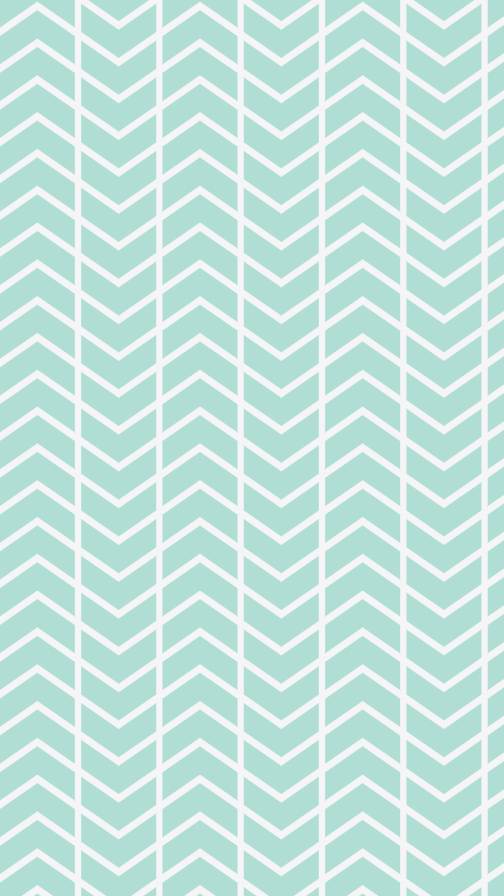
A Shadertoy shader for this pattern:

```glsl
const vec3 MINT = vec3(0.69, 0.87, 0.83);
const vec3 OFF_WHITE = vec3(0.96, 0.96, 0.968);

// All lengths are fractions of the canvas width.
const float COLUMN_WIDTH = 0.16134;
const float FIRST_BAR_X = 0.1548;
const float BAR_WIDTH = 0.0125;
const float ROW_HEIGHT = 0.07303;
const float PEAK_Y = 1.1088;
const float CHEVRON_DROP = 0.1118;
const float CHEVRON_WIDTH = 0.0140;

// Distance to the nearest multiple of period.
float repeatDistance(float x, float period) {
    return abs(x - period * round(x / period));
}

// Antialiased coverage of a stroke, given the distance to its centre line.
float strokeMask(float dist, float width, float pixel) {
    return 1.0 - smoothstep(-0.75 * pixel, 0.75 * pixel, dist - 0.5 * width);
}

// Vertical bars between the columns.
float barDistance(float x, float firstX, float spacing) {
    return repeatDistance(x - firstX, spacing);
}

// Stacked zigzags, with alternating peaks and valleys at column centres.
float chevronDistance(vec2 p, vec2 peak, float columnWidth, float drop, float rowHeight) {
    float slope = drop / columnWidth;
    float zigzag = slope * repeatDistance(p.x - peak.x, 2.0 * columnWidth);
    float vertical = repeatDistance(p.y - peak.y + zigzag, rowHeight);
    return vertical / sqrt(1.0 + slope * slope);
}

void mainImage(out vec4 fragColor, in vec2 fragCoord) {
    float pixel = 1.0 / iResolution.x;
    vec2 p = fragCoord * pixel;
    vec2 peak = vec2(FIRST_BAR_X - 0.5 * COLUMN_WIDTH, PEAK_Y);

    float bars = strokeMask(barDistance(p.x, FIRST_BAR_X, COLUMN_WIDTH), BAR_WIDTH, pixel);
    float chevrons = strokeMask(
        chevronDistance(p, peak, COLUMN_WIDTH, CHEVRON_DROP, ROW_HEIGHT), CHEVRON_WIDTH, pixel);

    fragColor = vec4(mix(MINT, OFF_WHITE, max(bars, chevrons)), 1.0);
}
```
